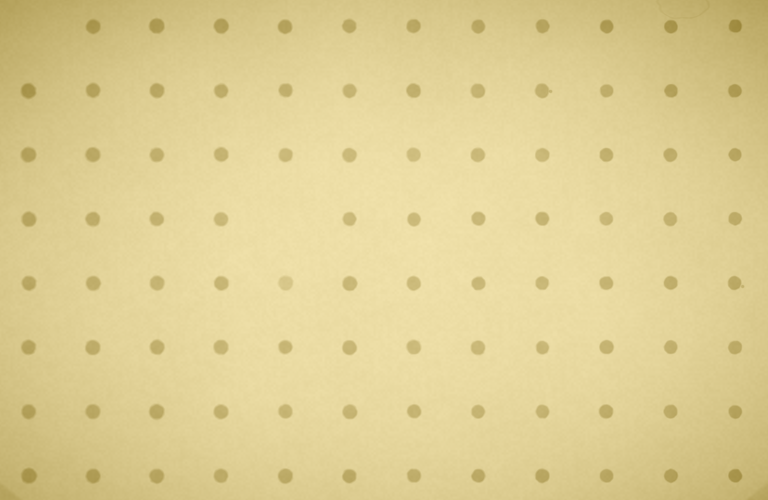
This pattern is drawn by a WebGL 1 fragment shader. Its source:

```glsl
precision highp float;
uniform vec2 u_resolution;

// Lengths are fractions of the canvas width.
#define COLS 12.0
#define ROWS 8.0
#define PITCH 0.0836
#define FIRST_DOT vec2(0.0373, 0.0315)
#define DOT_RADIUS 0.0092
#define DOT_TONE 0.84
#define VIGNETTE 0.52
#define GRAIN 0.10
#define PAPER vec3(0.932, 0.873, 0.655)
#define TONE_STEP vec3(0.160, 0.170, 0.210)

float hash(vec2 p) {
  return fract(sin(dot(p, vec2(127.1, 311.7))) * 43758.5453);
}

float noise(vec2 p) {
  vec2 i = floor(p);
  vec2 f = fract(p);
  f = f * f * (3.0 - 2.0 * f);
  return mix(mix(hash(i), hash(i + vec2(1.0, 0.0)), f.x),
             mix(hash(i + vec2(0.0, 1.0)), hash(i + 1.0), f.x), f.y);
}

// 1 in the given cell, 0 elsewhere
float isCell(vec2 cell, vec2 target) {
  return 1.0 - step(0.5, distance(cell, target));
}

// Darkening of the printed dot nearest to p
float dotTone(vec2 p, float pixel) {
  vec2 grid = (p - FIRST_DOT) / PITCH;
  vec2 cell = clamp(floor(grid + 0.5), vec2(0.0), vec2(COLS, ROWS) - 1.0);
  float across = cell.x / (COLS - 1.0);

  vec2 jitter = vec2(hash(cell + 3.1), hash(cell + 7.7)) - 0.5;
  vec2 d = (grid - cell) * PITCH - jitter * 0.0010;
  float radius = DOT_RADIUS * (1.04 - 0.09 * across + 0.08 * (hash(cell + 1.3) - 0.5));
  float wobble = (noise(d * 260.0 + cell * 17.0) - 0.5) * 0.0009;
  float dist = length(d) - radius + wobble;

  // Ink spreads more on the left, and prints crisper on the right
  float blur = mix(0.0017, 0.0009, across) + 0.5 * pixel;
  float cover = 1.0 - smoothstep(-blur, blur, dist);
  float rim = smoothstep(-0.003, 0.0, dist) * max(dot(normalize(d + 1e-5), vec2(0.7, -0.7)), 0.0);

  float ink = 0.92 + 0.16 * hash(cell + 5.9) + 0.12 * rim;
  ink *= 1.0 - 0.35 * isCell(cell, vec2(4.0, 3.0));
  ink *= 1.0 - 0.15 * isCell(cell, vec2(6.0, 5.0));
  float missing = isCell(cell, vec2(0.0, ROWS - 1.0)) + isCell(cell, vec2(4.0, 4.0));
  return DOT_TONE * cover * ink * (1.0 - missing);
}

// Small fleck of dirt
float fleck(vec2 p, vec2 center, float pixel) {
  return 1.0 - smoothstep(0.0008, 0.0020 + pixel, distance(p, center));
}

// Faint dried ring with a lightly tinted inside
float stain(vec2 p, vec2 center, vec2 size) {
  vec2 q = (p - center) / size;
  float r = length(q) + 0.25 * (noise(q * 2.5 + 4.0) - 0.5);
  float ring = 1.0 - smoothstep(0.0, 0.10, abs(r - 0.95));
  float inside = 1.0 - smoothstep(0.8, 1.0, r);
  return 0.16 * ring + 0.05 * inside;
}

void main() {
  vec2 p = gl_FragCoord.xy / u_resolution.x;
  vec2 uv = gl_FragCoord.xy / u_resolution;
  float pixel = 1.0 / u_resolution.x;

  // Paper darkens towards its borders
  vec2 fromCenter = (uv - vec2(0.51, 0.47)) * 2.0;
  float tone = VIGNETTE * pow(length(fromCenter), 2.64);

  // Uneven ageing and fine grain
  tone += 0.08 * (noise(p * 9.0) - 0.5) + 0.04 * (noise(p * 45.0) - 0.5);
  tone += GRAIN * (noise(p * 330.0) - 0.5) + 0.5 * GRAIN * (noise(p * 140.0) - 0.5);

  // Worn lower corners
  float corner = min(p.x, 1.0 - p.x) + 1.3 * p.y;
  tone += 0.25 * (1.0 - smoothstep(0.024, 0.034, corner));

  // Dots and blemishes
  tone += dotTone(p, pixel);
  tone += 0.7 * fleck(p, vec2(0.717, 0.532), pixel);
  tone += 0.7 * fleck(p, vec2(0.967, 0.278), pixel);
  tone += stain(p, vec2(0.889, 0.643), vec2(0.034, 0.018));

  gl_FragColor = vec4(clamp(PAPER - tone * TONE_STEP, 0.0, 1.0), 1.0);
}
```
